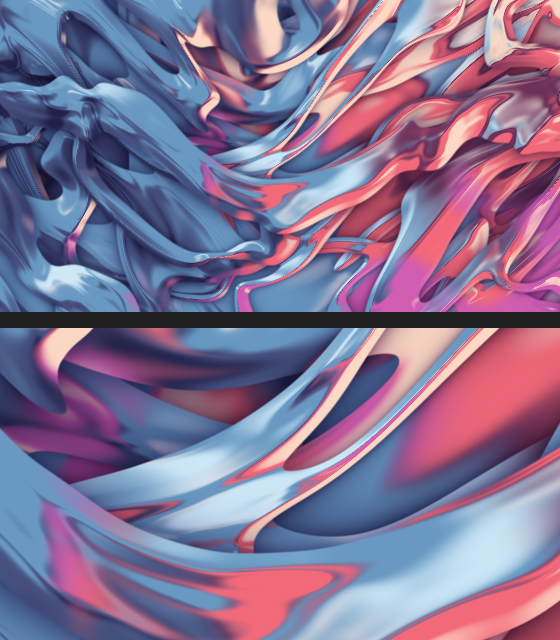
Top: the whole. Bottom: its middle third, enlarged.
Reproduce this background procedurally as a WebGL 2 fragment shader.

```glsl
#version 300 es
precision highp float;
precision highp int;
// Iridescent liquid metal: overlapping folded sheets and ribbons, drawn back to front.
// Each is a warped noise field whose rolled rim, ripples and streaks bend a normal,
// which then looks up a cool (left) or warm (right) studio light.
uniform vec2 u_resolution;
out vec4 fragColor;

// Integer hash giving a gradient vector in -1..1
vec2 hashGradient(ivec2 cell) {
    uvec2 v = uvec2(cell) * 1664525u + 1013904u;
    v.x += v.y * 1664525u;
    v.y += v.x * 1664525u;
    v ^= v >> 16u;
    v.x += v.y * 1664525u;
    v.y += v.x * 1664525u;
    v ^= v >> 16u;
    return vec2(v & 65535u) / 32767.5 - 1.0;
}

float noise(vec2 p) {
    vec2 i = floor(p), f = p - i;
    ivec2 c = ivec2(i);
    vec2 u = f * f * f * (f * (f * 6.0 - 15.0) + 10.0);
    float a = dot(hashGradient(c), f);
    float b = dot(hashGradient(c + ivec2(1, 0)), f - vec2(1, 0));
    float d = dot(hashGradient(c + ivec2(0, 1)), f - vec2(0, 1));
    float e = dot(hashGradient(c + ivec2(1, 1)), f - vec2(1, 1));
    return mix(mix(a, b, u.x), mix(d, e, u.x), u.y);
}

// Height of the main stream: falls from the left, rises to the right
float streamCurve(float x) {
    return 0.65 - 0.30 * smoothstep(0.3, 0.85, x) + 0.26 * smoothstep(0.92, 1.6, x);
}

// x: depth inside the sheet (negative outside), y: soft undulation with streaks
vec2 sheetField(vec2 p, int layer) {
    // Shear the field into a valley so folds run down to the middle and up again
    float valley = 0.76 * sqrt((p.x - 0.85) * (p.x - 0.85) + 0.03);
    vec2 q = vec2(p.x * 1.9, (p.y - valley) * 2.9) * (1.0 + 0.08 * float(layer));
    q += float(layer) * vec2(17.3, 9.1);
    q += 0.72 * vec2(noise(q * 0.8 + 3.1), noise(q * 0.8 + 41.7));
    q += 0.42 * vec2(noise(q * 1.6 + 23.4), noise(q * 1.6 + 8.6));
    float swell = noise(q * 1.35 + 5.3);
    float streak = noise(q * vec2(1.8, 6.0) + 2.9) * smoothstep(-0.2, 0.25, swell);
    float depth = noise(q);
    if (layer == 0) return vec2(depth + 0.8, swell + 0.02 * streak);
    if (layer == 1) depth -= 0.05;
    if (layer == 2 || layer == 3) depth = 1.4 * (0.11 - sqrt(depth * depth + 0.0015));
    if (layer == 4) {
        float offset = p.y - streamCurve(p.x) + 0.15 * swell;
        float width = 0.085 + 0.06 * noise(p * 2.2 + 6.4);
        depth = 2.4 * (width - sqrt(offset * offset + 0.001));
    }
    return vec2(depth, swell + 0.085 * streak);
}

// Light reflected by a surface with normal n at canvas point p
vec3 reflectedLight(vec3 n, vec2 p, float across) {
    float pool = 0.9 * noise(p * 2.6 + 19.3);
    float cool = dot(n.xy, vec2(-0.5, 0.86)) + 0.2 * sin(9.0 * n.x + 4.0 * n.y + 3.0 * p.y) + pool;
    float warm = dot(n.xy, vec2(0.82, -0.45)) + 0.2 * sin(8.0 * n.y - 4.0 * n.x + 4.0 * p.x) - pool;

    vec3 blue = mix(vec3(0.13, 0.13, 0.29), vec3(0.27, 0.31, 0.49), smoothstep(-0.9, -0.3, cool));
    blue = mix(blue, vec3(0.41, 0.60, 0.76), smoothstep(-0.3, 0.2, cool));
    blue = mix(blue, vec3(0.80, 0.91, 0.97), smoothstep(0.65, 1.2, cool));

    vec3 rose = mix(vec3(0.42, 0.19, 0.35), vec3(0.95, 0.41, 0.48), smoothstep(-0.5, 0.2, warm));
    float violet = noise(p * 3.1 + 12.7) + 0.7 * (0.38 - p.y);
    rose = mix(rose, vec3(0.80, 0.36, 0.72), 0.9 * smoothstep(0.02, 0.22, violet));
    float glow = max(warm, -0.8 * warm) + 0.65 * (p.y - 0.55);
    rose = mix(rose, vec3(0.99, 0.85, 0.77), smoothstep(0.5, 0.9, glow));

    float warmth = 0.9 * (across - 0.49) + 0.36 * warm + 0.6 * noise(p * 2.5 + 31.2);
    vec3 light = mix(blue, rose, smoothstep(-0.08, 0.16, warmth));

    // Narrow glint
    float glint = pow(max(dot(n, normalize(vec3(-0.4, 0.6, 0.7))), 0.0), 60.0);
    return mix(light, vec3(1.0, 0.94, 0.93), 0.6 * glint);
}

vec3 foldedMetal(vec2 p, float across) {
    vec3 color = vec3(0.0);
    for (int layer = 0; layer < 5; layer++) {
        const float STEP = 0.0015;
        vec2 field = sheetField(p, layer);
        vec2 dx = (sheetField(p + vec2(STEP, 0), layer) - field) / STEP;
        vec2 dy = (sheetField(p + vec2(0, STEP), layer) - field) / STEP;
        vec2 depthSlope = vec2(dx.x, dy.x);
        float inside = max(field.x, 0.0);

        // Rolled rim, then ripples that fade into the sheet
        float profile = 0.15 + 0.9 * exp(-16.0 * inside)
            + 0.46 * sin(50.0 * inside + 5.0 * field.y) * exp(-3.0 * inside);
        if (layer == 0) profile = 0.2 + 0.2 * sin(18.0 * inside);
        vec2 slope = depthSlope * profile + 0.34 * vec2(dx.y, dy.y);
        vec3 normal = normalize(vec3(-slope, 1.0));

        // Contact shadow below the sheet, then its smooth edge
        color = mix(color, color * vec3(0.45, 0.38, 0.56), 0.75 * exp(14.0 * min(field.x, 0.0)));
        float edge = 1.2 * max(length(depthSlope), 0.8) / u_resolution.y;
        color = mix(color, reflectedLight(normal, p, across), smoothstep(-edge, edge, field.x));
    }
    return color;
}

void main() {
    // Two diagonal samples soften the thin reflections
    vec3 color = vec3(0.0);
    for (int i = 0; i < 2; i++) {
        vec2 point = gl_FragCoord.xy + (float(i) - 0.5) * vec2(0.5, 0.6);
        color += 0.5 * foldedMetal(point / u_resolution.y, point.x / u_resolution.x);
    }
    fragColor = vec4(color, 1.0);
}
```
